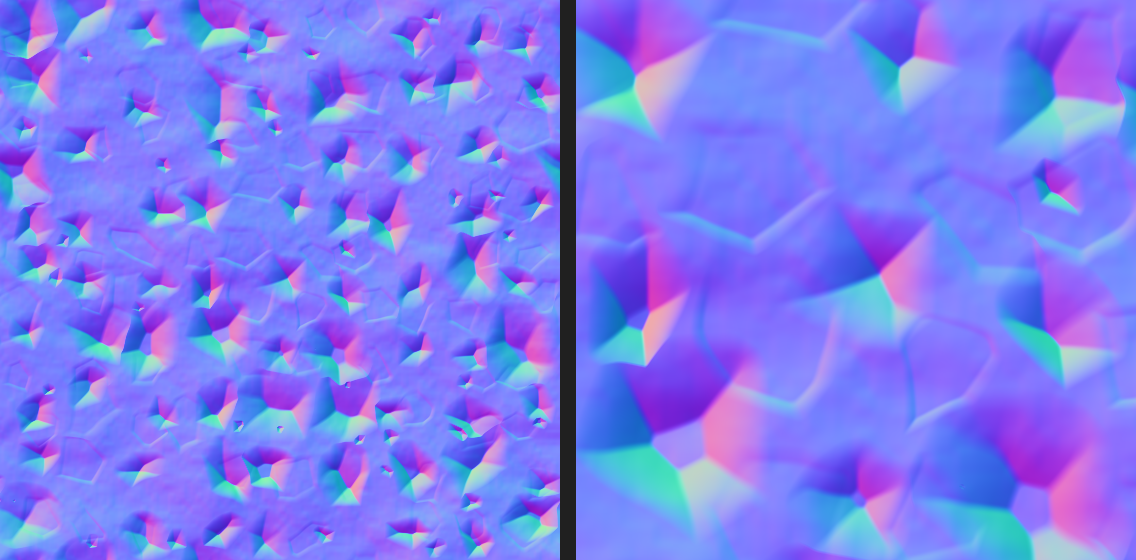
Left, the full canvas; right, a detail of the centre.
Give the GLSL for this texture map, as a WebGL 1 fragment shader.

```glsl
precision highp float;
uniform vec2 u_resolution;

const float TAU = 6.2831853;
const float RELIEF = 1.15;          // overall slope strength
const float SAMPLE_STEP = 0.001;    // half width of the slope filter
const float STONE_GRID = 9.0;
const float PEBBLE_GRID = 15.0;
const float SLAB_GRID = 10.0;
const vec3 STONE_SIZE = vec3(0.26, 0.58, 0.93);   // min, max radius in cells, presence
const vec3 PEBBLE_SIZE = vec3(0.17, 0.30, 0.20);
const vec3 SLAB_SIZE = vec3(0.35, 0.62, 0.80);
const vec2 STONE_FORM = vec2(0.58, 0.42);         // cap height, skirt softness
const vec2 SLAB_FORM = vec2(0.10, 0.14);
const float SLAB_RISE = 0.32;
const float STRETCH = 0.45;
const float FACET_BLEND = 0.07;
const vec2 TOP_TILT = vec2(0.0, -0.35);
const float WARP = 0.007;

vec3 hash3(vec2 p) {
  vec3 q = fract(vec3(p.xyx) * vec3(0.1031, 0.1030, 0.0973));
  q += dot(q, q.yxz + 33.33);
  return fract((q.xxy + q.yzz) * q.zyx);
}

// Value noise that wraps after "period" cells, centred on zero
float noise(vec2 uv, vec2 period) {
  vec2 p = uv * period;
  vec2 i = floor(p);
  vec2 f = p - i;
  f = f * f * f * (f * (f * 6.0 - 15.0) + 10.0);
  vec2 a = mod(i, period);
  vec2 b = mod(i + 1.0, period);
  float low = mix(hash3(a).x, hash3(vec2(b.x, a.y)).x, f.x);
  float high = mix(hash3(vec2(a.x, b.y)).x, hash3(b).x, f.x);
  return mix(low, high, f.y) - 0.5;
}

float smoothMax(float a, float b, float k) {
  float h = max(k - abs(a - b), 0.0) / k;
  return max(a, b) + h * h * k * 0.25;
}

float smoothMin(float a, float b, float k) {
  return -smoothMax(-a, -b, k);
}

// Faceted stone of unit radius: a cone cut by side planes and a tilted cap
float stone(vec2 d, vec2 id, vec2 form) {
  vec3 rnd = hash3(id + 5.0);
  float turn = TAU * rnd.x;
  vec2 axis = vec2(cos(turn), sin(turn));
  d += axis * dot(axis, d) * STRETCH * rnd.y;
  float h = 1.15 * (1.05 - length(d));
  for (int k = 0; k < 5; k++) {
    float n = float(k);
    vec3 j = hash3(id + 31.0 * n + 11.0);
    float a = turn + (n + 0.6 * j.x) * TAU / 5.0;
    vec2 facing = vec2(cos(a), sin(a));
    float slope = mix(0.65, 1.4, j.y) * (1.0 - 0.2 * facing.y);
    h = smoothMin(h, slope * (mix(0.55, 0.95, j.z) - dot(d, facing)), FACET_BLEND);
  }
  vec2 tilt = TOP_TILT + 0.9 * (hash3(id + 71.0).xy - 0.5);
  h = smoothMin(h, form.x * (1.0 + dot(d, tilt)), FACET_BLEND * 0.6);
  return smoothMax(h, 0.0, form.y);
}

// Stones scattered on a wrapping jittered grid
float scatter(vec2 uv, float grid, vec3 size, vec2 form, float seed) {
  vec2 p = uv * grid;
  float height = 0.0;
  for (int y = -1; y <= 1; y++) {
    for (int x = -1; x <= 1; x++) {
      vec2 cell = floor(p) + vec2(float(x), float(y));
      vec2 id = mod(cell, grid) + seed;
      vec3 rnd = hash3(id);
      float radius = mix(size.x, size.y, rnd.z * rnd.z);
      vec2 d = (p - cell - 0.5 - 0.55 * (rnd.xy - 0.5)) / radius;
      if (dot(d, d) < 2.6 && hash3(id + 47.0).y < size.z) {
        height = max(height, stone(d, id, form) * radius / grid);
      }
    }
  }
  return height;
}

float surface(vec2 uv) {
  // Soft undulating ground with fine grain
  float ground = 0.018 * noise(uv, vec2(5.0, 7.0))
               + 0.007 * noise(uv, vec2(13.0, 19.0))
               + 0.0016 * noise(uv, vec2(37.0, 43.0))
               + 0.0005 * noise(uv, vec2(101.0, 89.0));
  // Bent coordinates make the outlines irregular
  vec2 bent = uv + WARP * vec2(noise(uv, vec2(23.0)), noise(uv + 0.37, vec2(29.0)));
  float stones = scatter(bent, STONE_GRID, STONE_SIZE, STONE_FORM, 3.0);
  float pebbles = scatter(bent, PEBBLE_GRID, PEBBLE_SIZE, STONE_FORM, 127.0);
  float slabs = scatter(bent, SLAB_GRID, SLAB_SIZE, SLAB_FORM, 211.0);
  return ground + max(stones, pebbles) + SLAB_RISE * slabs;
}

void main() {
  vec2 uv = gl_FragCoord.xy / u_resolution;
  vec2 e = vec2(SAMPLE_STEP, 0.0);
  vec2 slope = vec2(surface(uv + e.xy) - surface(uv - e.xy),
                    surface(uv + e.yx) - surface(uv - e.yx)) * RELIEF / (2.0 * SAMPLE_STEP);
  // Encode the normal with the green axis pointing down
  vec3 normal = normalize(vec3(-slope.x, slope.y, 1.0));
  gl_FragColor = vec4(normal * 0.5 + 0.5, 1.0);
}
```
